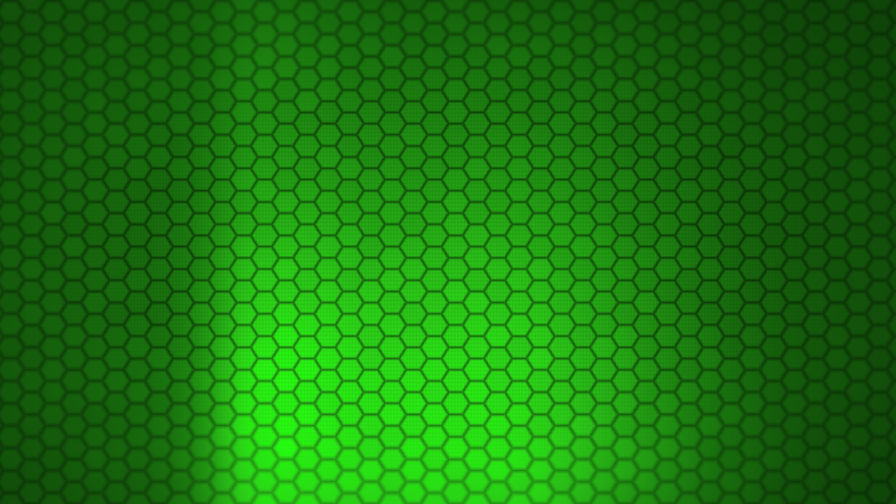
Write a Shadertoy shader that draws this background.

```glsl
// Green honeycomb mesh lit by a broad glow from below and a vertical beam at left.
// Flat-topped hexagons come from two interleaved repeats; a soft focus blurs
// the mesh toward the borders, and a fine weave textures every cell.

float hash(vec2 p) {
    return fract(sin(dot(p, vec2(127.1, 311.7))) * 4375.85);
}

// Offset from the nearest centre of a hexagon grid with unit row spacing
vec2 hexOffset(vec2 q) {
    vec2 size = vec2(1.732, 1.0);
    vec2 a = mod(q + 0.5 * size, size) - 0.5 * size;
    vec2 b = mod(q, size) - 0.5 * size;
    return dot(a, a) < dot(b, b) ? a : b;
}

// Distance to the cell border, positive inside
float hexEdge(vec2 h) {
    h = abs(h);
    return 0.5 - max(h.y, 0.866 * h.x + 0.5 * h.y);
}

float gauss(float x) {
    return exp(-x * x);
}

// Brightness of the backdrop; uv spans 0 to 1 on both axes
float lighting(vec2 uv) {
    float glow = 0.56 * gauss((uv.x - 0.53) / 0.235) * gauss((uv.y - 0.08) / 0.66);
    float side = uv.x - 0.29;
    float beamWidth = side < 0.0 ? 0.06 : 0.11;
    float beam = gauss(side / beamWidth) * (0.08 + 0.29 * gauss((uv.y - 0.14) / 0.45));
    float leftHaze = 0.07 * gauss((uv.x - 0.12) / 0.2);
    return 0.30 + glow + beam + leftHaze;
}

void mainImage(out vec4 fragColor, in vec2 fragCoord) {
    vec2 uv = fragCoord / iResolution.xy;
    vec2 p = fragCoord / iResolution.y;

    // Honeycomb, slightly wider than regular
    vec2 q = (p - vec2(0.820, 0.555)) * vec2(0.914, 1.0) / 0.0444;
    vec2 h = hexOffset(q);
    vec2 cell = floor((q - h) * vec2(1.1547, 2.0) + 0.5);
    float pixel = 1.0 / (0.0444 * iResolution.y);

    // Lines are crisp in the middle and defocused near the borders
    vec2 away = abs(uv - 0.5) * vec2(1.8, 2.0);
    float blur = smoothstep(0.5, 1.05, length(away));
    float softness = max(0.10, pixel) + 0.09 * blur;
    float line = 1.0 - smoothstep(0.02 - 0.5 * softness, 0.02 + softness, hexEdge(h));

    // Fine diagonal weave and a small tone change from cell to cell
    float weave = sin(q.x * 24.0 + q.y * 18.0) * sin(q.x * 24.0 - q.y * 18.0);
    float tone = 1.0 + 0.05 * weave * (1.0 - blur) + 0.06 * (hash(cell) - 0.5);

    float light = lighting(uv) * tone;
    light *= 1.0 - 0.15 * smoothstep(0.75, 1.4, length(away));
    light *= 1.0 - line * mix(0.52, 0.34, blur);

    // Deep green rising to a pure vivid green
    vec3 color = light * mix(vec3(0.225, 1.03, 0.125), vec3(0.16, 1.04, 0.07),
                             smoothstep(0.7, 0.95, light));
    fragColor = vec4(clamp(color, 0.0, 1.0), 1.0);
}
```
